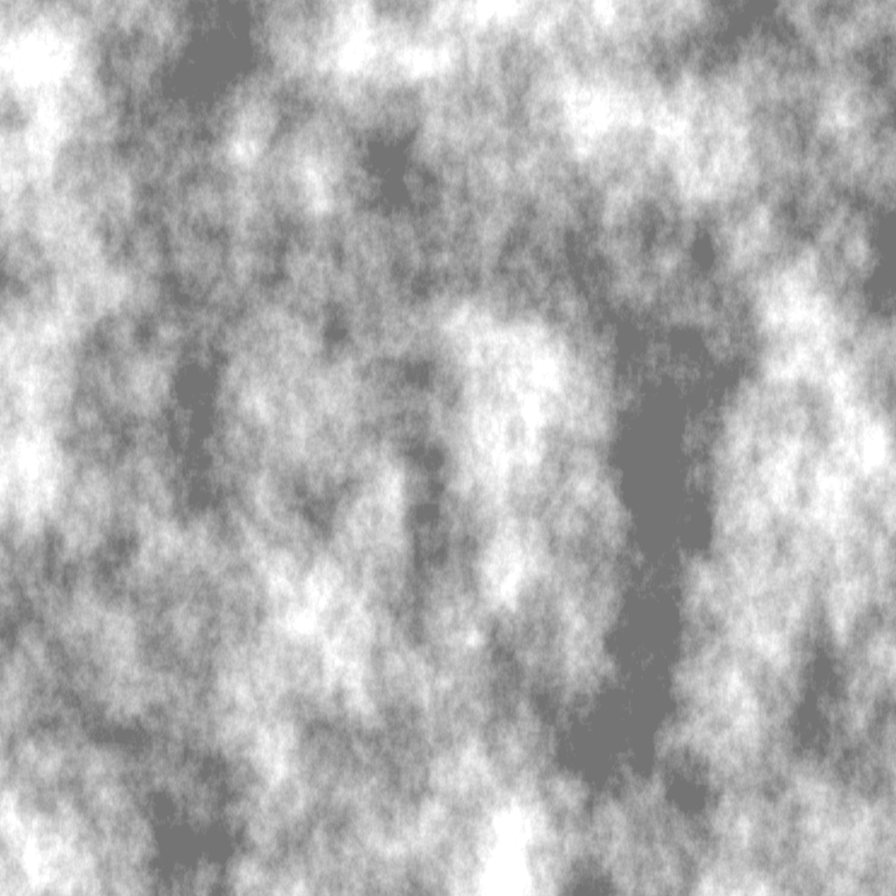
This texture is drawn by a WebGL 2 fragment shader. Its source:

```glsl
#version 300 es
precision highp float;
precision highp int;

uniform vec2 u_resolution;
out vec4 fragColor;

const int OCTAVES = 7;

// Integer hash of a lattice corner
uint hashCorner(ivec2 corner, int seed) {
    uint h = uint(corner.x) * 374761393u + uint(corner.y) * 668265263u + uint(seed) * 974711u;
    h = (h ^ (h >> 15)) * 2246822519u;
    h = (h ^ (h >> 13)) * 3266489917u;
    return h ^ (h >> 16);
}

// Random unit direction at a lattice corner
vec2 cornerGradient(ivec2 corner, int seed) {
    uint h = hashCorner(corner, seed);
    vec2 random = vec2(float(h & 65535u), float(h >> 16)) / 65535.0;
    return normalize(random * 2.0 - 0.9999);
}

// Slope contribution of one corner of the cell
float cornerSlope(ivec2 cell, ivec2 offset, vec2 f, int seed) {
    return dot(cornerGradient(cell + offset, seed), f - vec2(offset));
}

// Gradient noise centred on zero
float gradientNoise(vec2 p, int seed) {
    ivec2 cell = ivec2(floor(p));
    vec2 f = fract(p);
    vec2 w = f * f * (3.0 - 2.0 * f);
    float bottom = mix(cornerSlope(cell, ivec2(0, 0), f, seed), cornerSlope(cell, ivec2(1, 0), f, seed), w.x);
    float top = mix(cornerSlope(cell, ivec2(0, 1), f, seed), cornerSlope(cell, ivec2(1, 1), f, seed), w.x);
    return mix(bottom, top, w.y);
}

// Sum of octaves, each shifted to hide the lattice
float cloudNoise(vec2 p, float gain) {
    float total = 0.0;
    float amplitude = 1.0;
    for (int i = 0; i < OCTAVES; i++) {
        total += amplitude * gradientNoise(p, i + 11);
        amplitude *= gain;
        p = p * 2.0 + vec2(17.37, 9.71);
    }
    return total;
}

// Contrast around a mean grey, cut off flat in the darkest areas
float shade(float density, float mean, float contrast, float darkest) {
    return clamp(mean + density * contrast, darkest, 1.0);
}

void main() {
    vec2 uv = gl_FragCoord.xy / u_resolution;

    // Cells are taller than wide, giving upright wisps
    vec2 cells = vec2(5.8, 4.0);
    float density = cloudNoise(uv * cells + vec2(3.3, 5.6), 0.675);

    float grey = shade(density, 0.688, 0.51, 0.455);
    fragColor = vec4(vec3(grey), 1.0);
}
```
